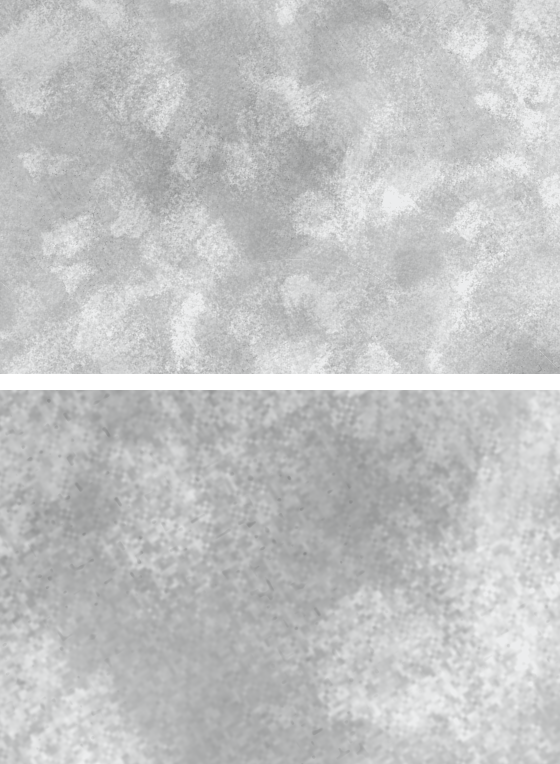
Top, the full canvas; bottom, a detail of the centre.
This texture is drawn by a Shadertoy shader. Its source:

```glsl
// Pale grey plaster wall with cloudy wash, dry-brushed patches, bristle streaks and fine grain.

const vec3  COOL_TINT      = vec3(-0.003, 0.001, 0.002);
const float BASE_GREY      = 0.730;
const float SIDE_LIGHT     = 0.060;  // brightening from left to right
const float CLOUD_CONTRAST = 0.25;
const float PATCH_GAIN     = 0.060;  // worn bright areas
const float STROKE_GAIN    = 0.095;  // light brush marks
const float SHADE_GAIN     = 0.035;  // dark brush marks
const float STREAK_GAIN    = 0.060;  // bristle lines across the wall
const float GRAIN_GAIN     = 0.115;
const float PIT_GAIN       = 0.08;
const float SCRATCH_GAIN   = 0.05;
const float SCRATCH_WIDTH  = 0.0016;
const int   SCRATCHES      = 9;

float hash(vec2 p) {
    return fract(sin(dot(p, vec2(127.1, 311.7))) * 43758.5453);
}

vec2 hash2(vec2 p) {
    return vec2(hash(p), hash(p + 37.3));
}

float noise(vec2 p) {
    vec2 i = floor(p), f = fract(p);
    f = f * f * (3.0 - 2.0 * f);
    return mix(mix(hash(i), hash(i + vec2(1, 0)), f.x),
               mix(hash(i + vec2(0, 1)), hash(i + vec2(1, 1)), f.x), f.y);
}

mat2 rotation(float a) {
    float c = cos(a), s = sin(a);
    return mat2(c, -s, s, c);
}

float fbm(vec2 p) {
    float sum = 0.0, amp = 0.5;
    for (int i = 0; i < 5; i++) {
        sum += amp * noise(p);
        p = rotation(0.6) * p * 2.03 + 11.7;
        amp *= 0.54;
    }
    return sum;
}

// Coverage of scattered brush marks: crisper at the start, fading along the pull.
float brushMarks(vec2 p, float density, float seed) {
    vec2 g = rotation(0.4) * p * density + seed;
    vec2 cell = floor(g);
    vec2 wobble = vec2(fbm(g * 2.6), fbm(g * 2.6 + 41.0)) - 0.5;
    float cover = 0.0;
    for (int y = -1; y <= 1; y++)
    for (int x = -1; x <= 1; x++) {
        vec2 id = cell + vec2(x, y);
        vec2 place = hash2(id), shape = hash2(id + 71.9);
        float slant = hash(id + 5.1) < 0.6 ? 0.3 : -1.4;
        float angle = slant + (hash(id + 19.4) - 0.5) * 1.2;
        vec2 d = rotation(angle) * (g - id - place);
        float bristle = noise(vec2(d.x * 2.5, d.y * 110.0 / density) + id * 7.0);
        d += wobble * 0.42;
        vec2 size = mix(vec2(0.35, 0.20), vec2(0.80, 0.42), shape);
        float across = 1.0 - smoothstep(size.y - 0.18, size.y, abs(d.y));
        float along = smoothstep(-size.x, 0.10 - size.x, d.x)
                    * (1.0 - smoothstep(-0.5 * size.x, size.x, d.x));
        float load = 0.25 + 0.75 * hash(id + 53.2);
        cover = max(cover, across * along * load * (0.5 + 0.7 * bristle));
    }
    return cover;
}

// Fine bristle lines swept in one direction, present only in places.
float streaks(vec2 p, float angle, float seed) {
    vec2 d = rotation(angle + 0.5 * (noise(p * 2.0 + seed) - 0.5)) * p;
    float lines = 0.6 * noise(vec2(d.x * 9.0, d.y * 130.0) + seed)
                + 0.4 * noise(vec2(d.x * 5.0, d.y * 60.0) + seed) - 0.5;
    return lines * smoothstep(0.45, 0.75, noise(p * 4.5 + seed * 3.0));
}

// Thin faint hairlines at random places and slopes.
float scratches(vec2 p) {
    float lines = 0.0;
    for (int i = 0; i < SCRATCHES; i++) {
        vec2 id = vec2(float(i), 8.3);
        vec2 d = rotation(6.28 * hash(id + 2.0)) * (p - hash2(id) * vec2(1.5, 1.0));
        d.y += 0.012 * sin(d.x * 14.0 + float(i));
        float reach = mix(0.05, 0.16, hash(id + 4.0));
        lines += (1.0 - smoothstep(0.0, SCRATCH_WIDTH, abs(d.y)))
               * (1.0 - smoothstep(0.5 * reach, reach, abs(d.x)));
    }
    return lines;
}

void mainImage(out vec4 fragColor, in vec2 fragCoord) {
    vec2 p = fragCoord / iResolution.y;
    float side = fragCoord.x / iResolution.x - 0.5;

    // Grain at two fine scales, turned off the axes
    vec2 turned = rotation(0.55) * p;
    float grain = 0.6 * noise(turned * 270.0) + 0.4 * noise(rotation(0.9) * p * 150.0 + 31.0) - 0.5;

    // Cloudy wash
    vec2 warp = vec2(fbm(p * 3.5 + 3.0), fbm(p * 3.5 + 17.0)) - 0.5;
    float cloud = fbm(p * 4.0 + warp * 1.2 + 6.0) - 0.51;
    float grey = BASE_GREY + SIDE_LIGHT * side + CLOUD_CONTRAST * cloud;

    // Worn patches and brush marks, broken up by the grain
    float worn = fbm(p * 6.0 + warp * 1.8 + 23.0) + 0.12 * side;
    grey += PATCH_GAIN * smoothstep(0.44, 0.72, worn + 0.22 * grain);
    float light = max(brushMarks(p, 3.4, 4.0), 0.9 * brushMarks(p, 6.0, 27.0));
    float dark = brushMarks(p, 4.4, 58.0);
    grey += STROKE_GAIN * smoothstep(0.04, 0.72, light + 0.42 * grain * smoothstep(0.0, 0.2, light));
    grey -= SHADE_GAIN * smoothstep(0.05, 0.75, dark + 0.25 * grain);

    // Bristle sweeps in the two main brushing directions and near level
    grey += STREAK_GAIN * (streaks(p, 0.75, 9.0) + streaks(p, -1.15, 33.0) + streaks(p, -0.1, 62.0));

    // Surface tooth, dark pits and hairlines
    float rough = 0.65 + 0.7 * noise(p * 7.0 + 13.0);
    grey += GRAIN_GAIN * grain * rough;
    grey -= PIT_GAIN * smoothstep(0.78, 0.97, noise(turned * 170.0 + 77.0)) * smoothstep(0.4, 0.8, noise(p * 9.0 + 50.0));
    grey += SCRATCH_GAIN * scratches(p);

    fragColor = vec4(clamp(vec3(min(grey, 0.93)) + COOL_TINT, 0.0, 1.0), 1.0);
}
```
